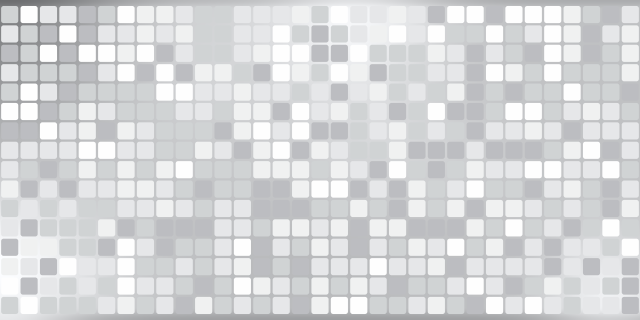
Reproduce this pattern procedurally as a WebGL 2 fragment shader.

```glsl
#version 300 es
precision highp float;
// Mosaic of 33 by 16 rounded grey and white tiles over a brushed silver gradient.

uniform vec2 u_resolution;
out vec4 fragColor;

float hash(vec2 cell) {
  uvec2 q = uvec2(ivec2(cell) + 64) * uvec2(1597u, 3812u);
  uint n = (q.x ^ (q.y * 747u)) * 277803u;
  n = (n ^ (n >> 15)) * 739391u;
  n = (n ^ (n >> 13)) * 668265u;
  return float((n ^ (n >> 16)) & 65535u) / 65536.0;
}

// Soft elliptical light, 1 at its centre.
float glow(vec2 uv, vec2 centre, vec2 radius) {
  vec2 d = (uv - centre) / radius;
  return exp(-dot(d, d));
}

float roundedBox(vec2 p, float halfSize, float radius) {
  vec2 q = abs(p) - halfSize + radius;
  return length(max(q, 0.0)) + min(max(q.x, q.y), 0.0) - radius;
}

// Silver sheet: bright and dark pools, with darker top and bottom rims.
vec3 silver(vec2 uv) {
  float v = 0.755;
  v -= 0.25 * glow(uv, vec2(0.00, 0.98), vec2(0.16, 0.34));
  v += 0.21 * glow(uv, vec2(0.55, 0.94), vec2(0.14, 0.27));
  v += 0.24 * glow(uv, vec2(0.00, 0.17), vec2(0.17, 0.25));
  v += 0.19 * glow(uv, vec2(0.95, 0.07), vec2(0.10, 0.22));
  v += 0.07 * glow(uv, vec2(0.30, 0.82), vec2(0.12, 0.30));
  v += 0.07 * glow(uv, vec2(0.62, 0.52), vec2(0.20, 0.20));
  v -= 0.03 * glow(uv, vec2(0.50, 0.18), vec2(0.20, 0.20));
  v -= 0.12 * smoothstep(0.04, 0.0, uv.y) * smoothstep(0.0, 0.18, uv.x);
  v -= 0.08 * smoothstep(0.97, 1.0, uv.y);
  return vec3(v - 0.005, v, v + 0.008);
}

// Five flat shades, chosen by share of the tiles.
vec3 tileColour(float pick) {
  if (pick < 0.13) return vec3(0.995);
  if (pick < 0.30) return vec3(0.940, 0.947, 0.947);
  if (pick < 0.55) return vec3(0.900, 0.905, 0.912);
  if (pick < 0.82) return vec3(0.815, 0.828, 0.833);
  return vec3(0.738, 0.742, 0.755);
}

void main() {
  vec2 uv = gl_FragCoord.xy / u_resolution;
  float pixel = 33.0 / u_resolution.x;

  // Square cells, with a quarter-cell margin above and below.
  vec2 p = gl_FragCoord.xy * pixel;
  p.y -= 0.5 * u_resolution.y * pixel - 8.0;
  vec2 cell = floor(p);
  float inside = step(0.0, cell.y) * step(cell.y, 15.0);

  float d = roundedBox(fract(p) - 0.5, 0.442, 0.13);
  float cover = clamp(0.5 - d / pixel, 0.0, 1.0) * inside;
  fragColor = vec4(mix(silver(uv), tileColour(hash(cell)), cover), 1.0);
}
```
